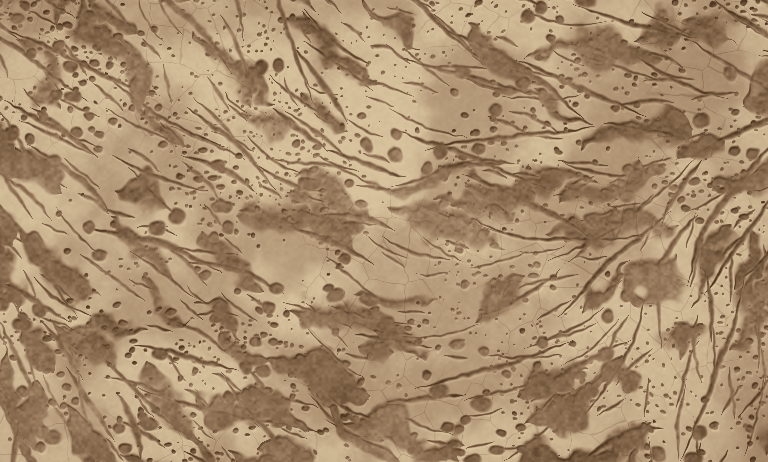
Write a WebGL 1 fragment shader that draws this texture.

```glsl
precision highp float;
// Weathered clay plaster: a pale smooth skin scored by flowing grooves,
// worn into rough brown patches, pitted with round holes and hair cracks.
// Scattered cell features form a depth field, lit from above by a difference.
uniform vec2 u_resolution;

const vec3 DARK_EARTH = vec3(0.40, 0.30, 0.20);
const vec3 DRY_EARTH = vec3(0.60, 0.48, 0.365);
const vec3 PALE_CLAY = vec3(0.82, 0.73, 0.59);
const vec2 LIGHT_STEP = vec2(-0.0018, 0.0048);

float hash(vec2 p) {
  return fract(sin(dot(p, vec2(127.1, 311.7))) * 43758.5453);
}

vec2 hash2(vec2 p) {
  return vec2(hash(p), hash(p + 37.3));
}

float noise(vec2 p) {
  vec2 i = floor(p), f = fract(p);
  f = f * f * (3.0 - 2.0 * f);
  return mix(mix(hash(i), hash(i + vec2(1.0, 0.0)), f.x),
             mix(hash(i + vec2(0.0, 1.0)), hash(i + 1.0), f.x), f.y);
}

vec2 wander(vec2 p, float frequency, float reach) {
  return reach * (vec2(noise(p * frequency), noise(p * frequency + 50.0)) - 0.5);
}

float fbm(vec2 p) {
  float sum = 0.0, amp = 0.5;
  for (int i = 0; i < 4; i++) {
    sum += amp * noise(p);
    p = p * 2.1 + 11.7;
    amp *= 0.5;
  }
  return sum;
}

// Direction of the trowel sweep, in radians
float flowAngle(vec2 p) {
  float low = 1.0 - smoothstep(0.3, 0.65, p.y);
  float angle = -0.55 + 1.0 * smoothstep(0.75, 1.1, p.x) * low;
  angle += 0.95 * smoothstep(1.25, 1.5, p.x) * (1.0 - smoothstep(0.5, 0.8, p.y));
  angle += 0.35 * smoothstep(0.7, 1.0, p.x) * smoothstep(0.4, 0.7, p.y);
  vec2 swirl = p - vec2(0.5, 0.95);
  angle -= 0.9 * exp(-22.0 * dot(swirl, swirl));
  angle -= 0.6 * (1.0 - smoothstep(0.05, 0.5, p.x)) * (1.0 - smoothstep(0.0, 0.35, p.y));
  return angle + 0.7 * (noise(p * 3.0) - 0.5);
}

// Tapered, bent strokes along the flow; span holds shortest and longest half length
float strokes(vec2 p, float cell, vec2 span, float width, float density, float soft, float seed) {
  vec2 home = floor(p / cell);
  float depth = 0.0;
  for (int y = -2; y <= 2; y++) {
    for (int x = -2; x <= 2; x++) {
      vec2 id = home + vec2(float(x), float(y));
      vec2 key = id + seed;
      if (hash(key + 5.1) > density) continue;
      vec2 centre = (id + hash2(key)) * cell;
      vec2 shape = hash2(key + 71.9);
      float halfLength = mix(span.x, span.y, shape.x * shape.x);
      vec2 d = p - centre;
      if (dot(d, d) > halfLength * halfLength * 1.3) continue;
      float a = flowAngle(centre) + 0.8 * (hash(key + 13.7) - 0.5);
      vec2 q = vec2(cos(a) * d.x + sin(a) * d.y, cos(a) * d.y - sin(a) * d.x);
      float t = q.x / halfLength;
      q.y += (shape.y - 0.5) * 0.3 * t * t * halfLength;
      float w = width * mix(0.5, 1.0, shape.y) * max(1.0 - t * t, 0.001);
      depth = max(depth, smoothstep(0.0, soft, 1.0 - abs(q.y) / w));
    }
  }
  return depth;
}

// Round holes gathered in clusters
float pits(vec2 p, float cell, float density, float seed) {
  vec2 home = floor(p / cell);
  float depth = 0.0;
  for (int y = -1; y <= 1; y++) {
    for (int x = -1; x <= 1; x++) {
      vec2 id = home + vec2(float(x), float(y));
      vec2 key = id + seed;
      float cluster = smoothstep(0.35, 0.8, noise(id * cell * 7.0 + seed));
      if (hash(key + 3.3) > density * 2.0 * cluster) continue;
      vec2 d = p / cell - id - hash2(key);
      d.x *= mix(0.7, 1.1, hash(key + 8.2));
      float radius = mix(0.13, 0.36, hash(key + 21.0));
      depth = max(depth, 1.0 - smoothstep(0.7, 1.15, length(d) / radius));
    }
  }
  return depth;
}

// Thin borders between scattered cells
float cracks(vec2 p, float thickness) {
  vec2 home = floor(p);
  float nearest = 8.0, second = 8.0;
  for (int y = -1; y <= 1; y++) {
    for (int x = -1; x <= 1; x++) {
      vec2 id = home + vec2(float(x), float(y));
      float d = length(p - id - hash2(id + 91.0));
      second = min(second, max(nearest, d));
      nearest = min(nearest, d);
    }
  }
  return 1.0 - smoothstep(0.0, thickness, second - nearest);
}

// Ragged rubbed areas that thin out into dust; about 0 to 1
float rubbedDust(vec2 p) {
  vec2 torn = p + wander(p, 13.0, 0.07) + wander(p, 38.0, 0.025);
  float patches = strokes(torn, 0.14, vec2(0.06, 0.15), 0.062, 0.85, 1.0, 40.0);
  patches *= mix(0.6, 1.15, smoothstep(0.3, 0.7, noise(p * 3.2 + 2.0)));
  float crumble = 0.25 + 1.1 * fbm(p * 24.0) + 0.4 * (noise(p * 110.0) - 0.5);
  return patches * crumble;
}

// Carved depth in x, dust in y
vec2 surface(vec2 p) {
  float dust = rubbedDust(p);
  float grooves = strokes(p, 0.13, vec2(0.08, 0.22), 0.0125, 0.7, 0.85, 3.0);
  grooves = max(grooves, 0.85 * strokes(p, 0.07, vec2(0.03, 0.1), 0.008, 0.6, 0.9, 17.0));
  float holes = max(pits(p, 0.052, 0.3, 60.0), pits(p, 0.026, 0.23, 83.0));
  holes = max(holes, 0.7 * pits(p, 0.014, 0.16, 29.0));
  return vec2(max(max(0.85 * smoothstep(0.2, 0.52, dust), grooves), holes), dust);
}

void main() {
  vec2 uv = gl_FragCoord.xy / u_resolution;
  vec2 p = gl_FragCoord.xy / u_resolution.y;
  vec2 warped = p + wander(p, 8.0, 0.022) + wander(p, 65.0, 0.005);

  vec2 here = surface(warped);
  float depth = here.x;
  float relief = depth - surface(warped + LIGHT_STEP).x;

  // Tone: smooth skin, dusty stain, grainy floor, then relief light
  float grain = 0.6 * noise(p * 150.0) + 0.4 * noise(p * 75.0 + 9.0) - 0.5;
  float stain = smoothstep(0.34, 0.68, fbm(p * 6.0 + 4.0));
  float skin = 1.06 - 0.3 * stain - 0.4 * smoothstep(0.0, 0.3, here.y) + 0.1 * grain;
  float earth = 0.38 + 0.7 * (fbm(p * 7.0 + 20.0) - 0.47) + 0.45 * grain;
  float tone = mix(skin, earth, depth);
  tone -= 0.36 * max(relief, 0.0) + 0.12 * min(relief, 0.0);
  float crackZone = smoothstep(0.5, 0.7, noise(p * 4.0 + 7.0));
  tone -= 0.2 * crackZone * (1.0 - depth) * cracks(warped * 13.0, 0.04);

  // Light falls off towards the corners
  vec2 offCentre = uv - vec2(0.45, 0.52);
  tone -= 0.36 * dot(offCentre, offCentre);
  tone = clamp(tone, -0.2, 1.06);
  vec3 colour = mix(DARK_EARTH, DRY_EARTH, min(tone / 0.48, 1.0));
  colour = mix(colour, PALE_CLAY, max((tone - 0.48) / 0.52, 0.0));
  gl_FragColor = vec4(colour, 1.0);
}
```
